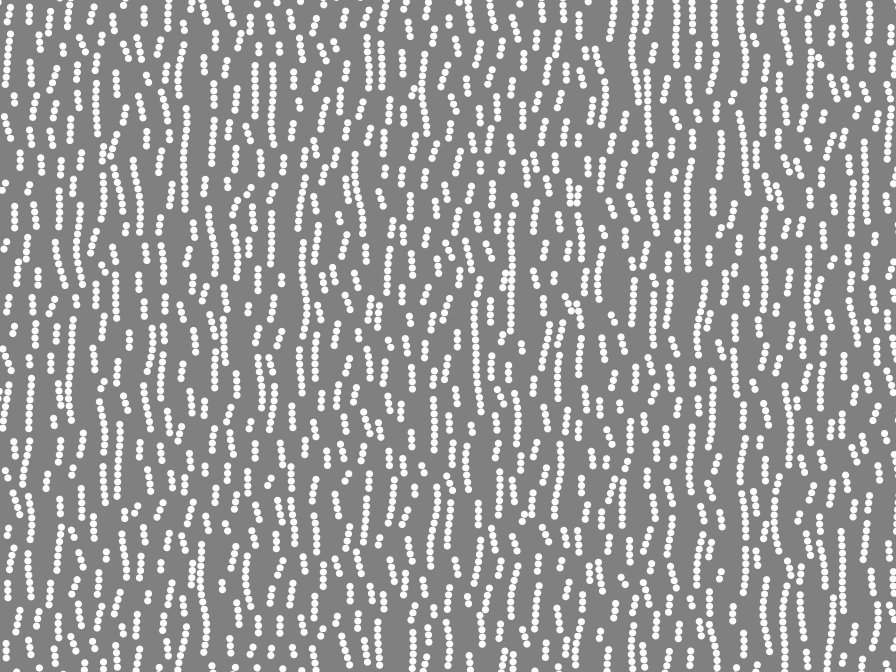
Give the GLSL for this pattern, as a Shadertoy shader.

```glsl
// Vertical strands of touching white dots, broken into short staggered chains on grey.

#define COLUMN_PITCH 0.0328   // distance between strands, in canvas heights
#define DOT_PITCH    0.0107   // distance between dots in a chain
#define DOT_RADIUS   0.0053
#define CELL_DOTS    4.0      // dot slots between two possible breaks
#define BREAK_JITTER 0.8      // shift of a break, in dot slots
#define SKIP_CHANCE  0.25     // share of breaks left out, giving long chains
#define BREAK_GAP    0.8      // empty slots at a break
#define STAGGER      0.20     // sideways shifts, in column pitches
#define WAVE         0.15
#define LEAN         0.13
#define GREY  vec3(0.5)
#define WHITE vec3(0.99)

float hash(vec2 p) {
    vec3 q = fract(p.xyx * vec3(0.1031, 0.1030, 0.0973));
    q += dot(q, q.yzx + 33.33);
    return fract((q.x + q.y) * q.z);
}

// Random value from -1 to 1
float jitter(vec2 p) {
    return 2.0 * hash(p) - 1.0;
}

// Height of break k in a column, in dot slots; neighbours drift together
float breakHeight(float column, float k) {
    float drift = 2.2 * sin(column * 0.73) + 1.6 * sin(column * 1.37 + 2.0);
    return CELL_DOTS * k + drift + BREAK_JITTER * jitter(vec2(column, k) + 71.3);
}

// Every fourth break always stays, which bounds the chain length
bool isSkipped(float column, float k) {
    float shift = floor(4.0 * hash(vec2(column, 17.0) + 40.0));
    return mod(k + shift, 4.0) > 0.5 && hash(vec2(column, k) + 153.7) < SKIP_CHANCE;
}

// Sideways wave shared by neighbouring strands, in column pitches
float wave(float column, float slot) {
    return WAVE * (0.6 * sin(slot * 0.37 + column * 0.61)
                 + 0.4 * sin(slot * 0.61 - column * 0.43 + 1.7));
}

// Signed distance to the nearest dot of one strand
float strandDistance(vec2 p, float column) {
    float slot = p.y / DOT_PITCH;

    // Find the cell holding this height
    float k = floor((slot - breakHeight(column, 0.0)) / CELL_DOTS);
    if (slot < breakHeight(column, k)) k -= 1.0;
    else if (slot >= breakHeight(column, k + 1.0)) k += 1.0;

    // Widen it to the nearest breaks that are kept
    float first = k, last = k + 1.0;
    for (int i = 0; i < 3; i++) {
        if (isSkipped(column, first)) first -= 1.0;
        if (isSkipped(column, last)) last += 1.0;
    }
    float bottom = breakHeight(column, first);
    float top = breakHeight(column, last);

    // Centre a whole number of dots between the breaks
    float count = max(2.0, floor(top - bottom - BREAK_GAP + 0.5));
    float middle = 0.5 * (bottom + top);
    float start = middle - 0.5 * (count - 1.0);
    float dotSlot = start + clamp(floor(slot - start + 0.5), 0.0, count - 1.0);

    // Stagger, lean and bend the chain
    vec2 chain = vec2(column, first);
    float side = STAGGER * (2.0 * mod(first, 2.0) - 1.0);
    side += 0.10 * jitter(chain + 211.9);
    side += LEAN * jitter(chain + 307.1) * (dotSlot - middle) / (0.5 * count);
    side += wave(column, dotSlot);

    vec2 center = vec2((column + 0.5 + side) * COLUMN_PITCH, dotSlot * DOT_PITCH);
    return length(p - center) - DOT_RADIUS;
}

void mainImage(out vec4 fragColor, in vec2 fragCoord) {
    vec2 p = fragCoord / iResolution.y;
    float column = floor(p.x / COLUMN_PITCH);

    // Nearest dot among this strand and its two neighbours
    float d = 1.0;
    for (float i = -1.0; i <= 1.0; i++) {
        d = min(d, strandDistance(p, column + i));
    }

    // One pixel wide soft edge
    float cover = clamp(0.5 - d * iResolution.y, 0.0, 1.0);
    fragColor = vec4(mix(GREY, WHITE, cover), 1.0);
}
```
